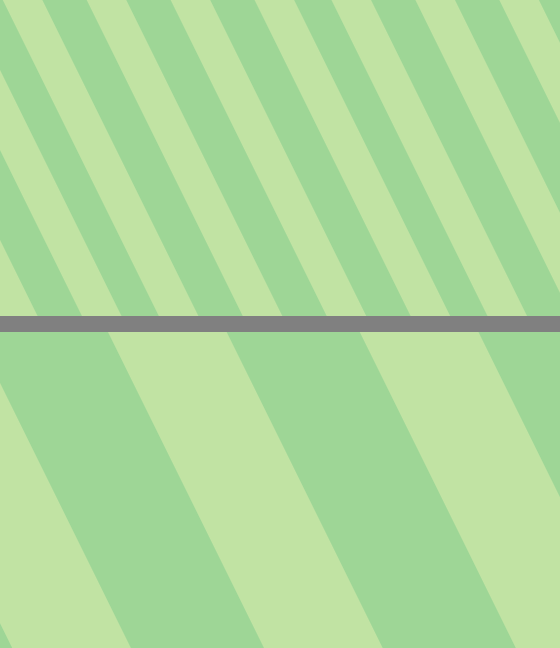
Top, the full canvas; bottom, a detail of the centre.
Write a Shadertoy shader that draws this pattern.

```glsl
// Flat diagonal green stripes, with every fourth dark band narrower.

// Lengths are measured along x, in canvas heights.
#define WIDE_BAND   0.1404
#define NARROW_BAND 0.1181
#define GAP         0.1252
#define LEAN        0.4938   // leftward shift per unit of height
#define START       0.3845   // left edge of a narrow band on the baseline
#define DARK_GREEN  vec3(0.62, 0.84, 0.59)
#define LIGHT_GREEN vec3(0.755, 0.89, 0.64)

// Signed distance along x to the nearest dark band: negative inside.
float bandDistance(float x) {
    float narrowCell = NARROW_BAND + GAP;
    float wideCell = WIDE_BAND + GAP;

    // One group is a narrow cell followed by three wide ones.
    float u = mod(x + 0.5 * GAP, narrowCell + 3.0 * wideCell);
    bool isNarrow = u < narrowCell;

    float width = isNarrow ? NARROW_BAND : WIDE_BAND;
    float local = isNarrow ? u : mod(u - narrowCell, wideCell);
    return abs(local - 0.5 * (width + GAP)) - 0.5 * width;
}

void mainImage(out vec4 fragColor, in vec2 fragCoord) {
    vec2 p = fragCoord / iResolution.y;

    // Shear the canvas, then convert to distance across the stripe.
    float d = bandDistance(p.x + LEAN * p.y - START);
    d /= length(vec2(1.0, LEAN));

    // One-pixel edge smoothing.
    float light = clamp(0.5 + d * iResolution.y, 0.0, 1.0);
    fragColor = vec4(mix(DARK_GREEN, LIGHT_GREEN, light), 1.0);
}
```
